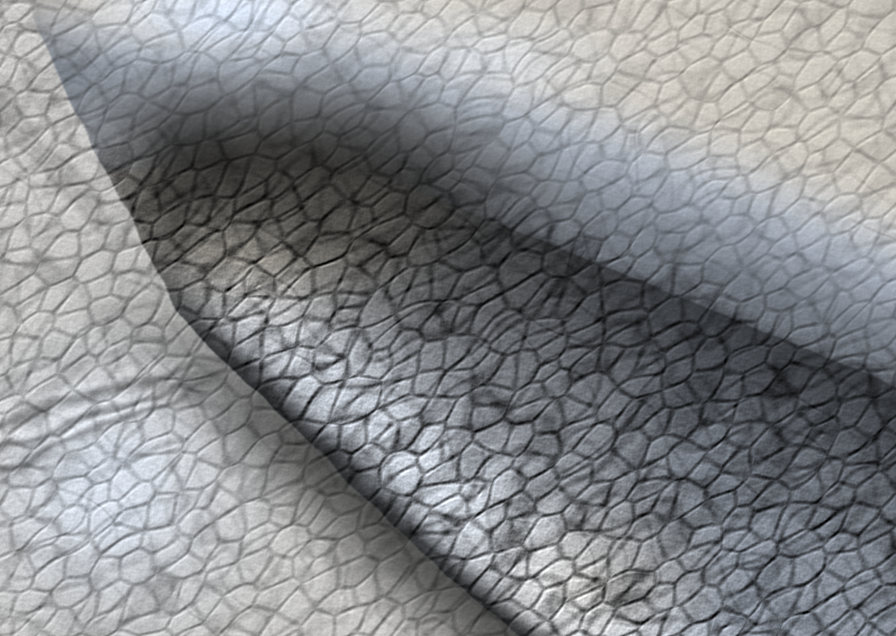
Reproduce this texture procedurally as a WebGL 1 fragment shader.

```glsl
precision highp float;
// Folded grey leather: a left sheet, a rolled fold and an upper sheet meeting in a dark pocket.
// Broad shading follows the distances to two fold curves; the grain is a relief of
// warped Voronoi cells, ridged creases and fine gradient noise, lit from above.
uniform vec2 u_resolution;

#define CELL_SCALE 25.0
#define CREASE_SCALE 11.0
#define GRAIN_SCALE 120.0
#define RELIEF_STEP 0.0028
#define RELIEF_GAIN 0.75
#define CRACK_GAIN 0.75
#define LIGHT_DIR vec2(-0.42, 0.91)
#define WARM_TINT vec3(1.025, 1.0, 0.955)
#define COOL_TINT vec3(0.95, 1.0, 1.075)

vec2 hash2(vec2 p) {
  p = vec2(dot(p, vec2(127.1, 311.7)), dot(p, vec2(269.5, 183.3)));
  return fract(sin(p) * 43758.5);
}

float cornerSlope(vec2 cell, vec2 corner, vec2 f) {
  return dot(hash2(cell + corner) * 2.0 - 1.0, f - corner);
}

float gradientNoise(vec2 p) {
  vec2 i = floor(p), f = p - i;
  vec2 u = f * f * f * (f * (f * 6.0 - 15.0) + 10.0);
  float low = mix(cornerSlope(i, vec2(0, 0), f), cornerSlope(i, vec2(1, 0), f), u.x);
  float high = mix(cornerSlope(i, vec2(0, 1), f), cornerSlope(i, vec2(1, 1), f), u.x);
  return mix(low, high, u.y);
}

// Gap between the nearest two cell centres: zero along cell borders
float cellGap(vec2 p) {
  vec2 i = floor(p), f = p - i;
  float near = 8.0, next = 8.0;
  for (int y = -1; y <= 1; y++) {
    for (int x = -1; x <= 1; x++) {
      vec2 o = vec2(float(x), float(y));
      float d = length(o + hash2(i + o) * 0.9 - f);
      next = min(next, max(near, d));
      near = min(near, d);
    }
  }
  return next - near;
}

// Leather surface height, about 0 in cracks and 1 on pebbles
float leatherHeight(vec2 p) {
  vec2 q = p + 0.014 * vec2(gradientNoise(p * 13.0), gradientNoise(p * 13.0 + 37.0));
  vec2 along = vec2(dot(q, vec2(0.8, 0.6)), dot(q, vec2(-0.6, 0.8)));
  float cells = smoothstep(0.0, 0.28, cellGap(along * CELL_SCALE * vec2(0.75, 1.2)));
  float creases = smoothstep(0.0, 0.13, abs(gradientNoise(along * CREASE_SCALE * vec2(0.75, 2.1))));
  float cross = smoothstep(0.0, 0.1, abs(gradientNoise(along.yx * CREASE_SCALE * vec2(0.9, 1.6) + 19.0)));
  float grain = gradientNoise(p * GRAIN_SCALE) + 0.6 * gradientNoise(p * GRAIN_SCALE * 1.9);
  return 0.48 * cells + 0.32 * creases + 0.2 * cross + 0.2 * grain;
}

// Horizontal place of the left fold edge at height y
float leftEdge(float y) {
  float dip = (y - 0.5) / 0.12;
  return 0.815 - 1.2 * y + 0.43 * y * y - 0.034 * exp(-dip * dip);
}

// Height of the crease below the upper sheet at x
float creaseLine(float x) {
  float k = x - 0.58;
  return 0.735 - 0.206 * (k + sqrt(k * k + 0.004));
}

float bump(vec2 p, vec2 centre, vec2 size) {
  vec2 d = (p - centre) / size;
  return exp(-dot(d, d));
}

void main() {
  vec2 p = gl_FragCoord.xy / u_resolution.y;
  float pixel = 1.0 / u_resolution.y;
  float wobble = 0.007 * gradientNoise(p * 19.0);
  float inside = (p.x - leftEdge(p.y)) * 0.66 + wobble;
  float above = p.y - creaseLine(p.x) + 0.6 * wobble;
  float below = -above;
  float open = smoothstep(0.58, 0.95, p.x);

  // Upper sheet: shadowed at the crease, bright along its crest
  float crest = bump(p, vec2(0.36, 0.97), vec2(0.2, 0.09)) + 0.6 * bump(p, vec2(0.73, 0.89), vec2(0.2, 0.08));
  float upper = mix(mix(0.19, 0.42, open), 0.75, smoothstep(0.0, 0.27, above));
  upper += 0.13 * crest - 0.12 * open * exp(-abs(above) / 0.014);

  // Rolled fold: dark under the crease, with a pale ridge beside the left edge
  float ridgeWidth = mix(0.125, 0.085, smoothstep(0.0, 0.4, p.y));
  float ridgePlace = (inside - 0.085) / ridgeWidth;
  float ridge = exp(-ridgePlace * ridgePlace) * smoothstep(0.03, 0.2, below);
  float lower = mix(0.2, 0.47, smoothstep(-0.05, 0.37, below)) + 0.24 * ridge;
  lower *= mix(1.0, mix(0.35, 1.0, smoothstep(0.0, 0.045, inside)), smoothstep(0.62, 0.42, p.y));

  // Join both, closing the pocket toward its rounded left end
  float onUpper = smoothstep(-1.5 * pixel, 1.5 * pixel, above);
  float fold = mix(lower, upper, onUpper);
  float mouth = smoothstep(0.13, 0.29, p.x + 0.15 * max(0.0, 0.68 - p.y));
  fold = mix(max(fold, 0.59 * smoothstep(0.38, 0.6, p.y)), fold, mouth);
  fold *= mix(0.85, 1.0, smoothstep(0.0, 0.09, inside));

  // Left sheet: shadow beside the fold and two groups of wrinkles
  float sheet = 0.72 + 0.09 * bump(p, vec2(0.17, 0.23), vec2(0.16, 0.12));
  sheet *= mix(1.0, mix(0.42, 1.0, smoothstep(0.0, 0.14, -inside)), smoothstep(0.65, 0.25, p.y));
  float wave = 0.025 * gradientNoise(p * vec2(14.0, 20.0));
  for (int i = 0; i < 3; i++) {
    float n = float(i);
    float seam = p.y - 0.26 - 0.037 * n - (0.42 - 0.06 * n) * p.x + wave;
    float flank = -inside - 0.055 - 0.012 * n + 0.25 * (0.8 - p.y) + 0.5 * wave;
    float seamFade = smoothstep(0.38, 0.24, p.x);
    float flankFade = smoothstep(0.58, 0.68, p.y) * smoothstep(0.95, 0.8, p.y);
    sheet -= seamFade * (0.2 * exp(-seam * seam / 0.00005) - 0.07 * exp(-pow((seam - 0.014) / 0.009, 2.0)));
    sheet -= 0.1 * flankFade * exp(-flank * flank / 0.00004);
  }
  float onFold = smoothstep(-1.5 * pixel, 1.5 * pixel, inside);
  float tone = mix(sheet, fold, onFold);

  // Lit grain, softest on the upper sheet
  float height = leatherHeight(p);
  float slope = height - leatherHeight(p + LIGHT_DIR * RELIEF_STEP);
  float softness = smoothstep(-0.06, 0.1, above);
  float depth = mix(0.5, mix(1.05, 0.34, softness), onFold);
  tone *= 1.0 + depth * (RELIEF_GAIN * slope + CRACK_GAIN * (height - 0.77));

  // Brown pocket, blue-grey fold, warm outer sheets
  float pocket = bump(p, vec2(0.42, 0.68), vec2(0.3, 0.15));
  float coolUpper = max(1.0 - smoothstep(0.14, 0.32, above), crest);
  float cool = mix(0.75 + 0.4 * smoothstep(0.8, 1.3, p.x), coolUpper, onUpper) - 1.1 * pocket;
  cool -= 0.5 * bump(p, vec2(0.95, 0.08), vec2(0.17, 0.12));
  cool = mix(0.3 + 0.5 * bump(p, vec2(0.17, 0.23), vec2(0.18)), cool, onFold);
  gl_FragColor = vec4(clamp(tone * mix(WARM_TINT, COOL_TINT, clamp(cool, 0.0, 1.0)), 0.0, 1.0), 1.0);
}
```
